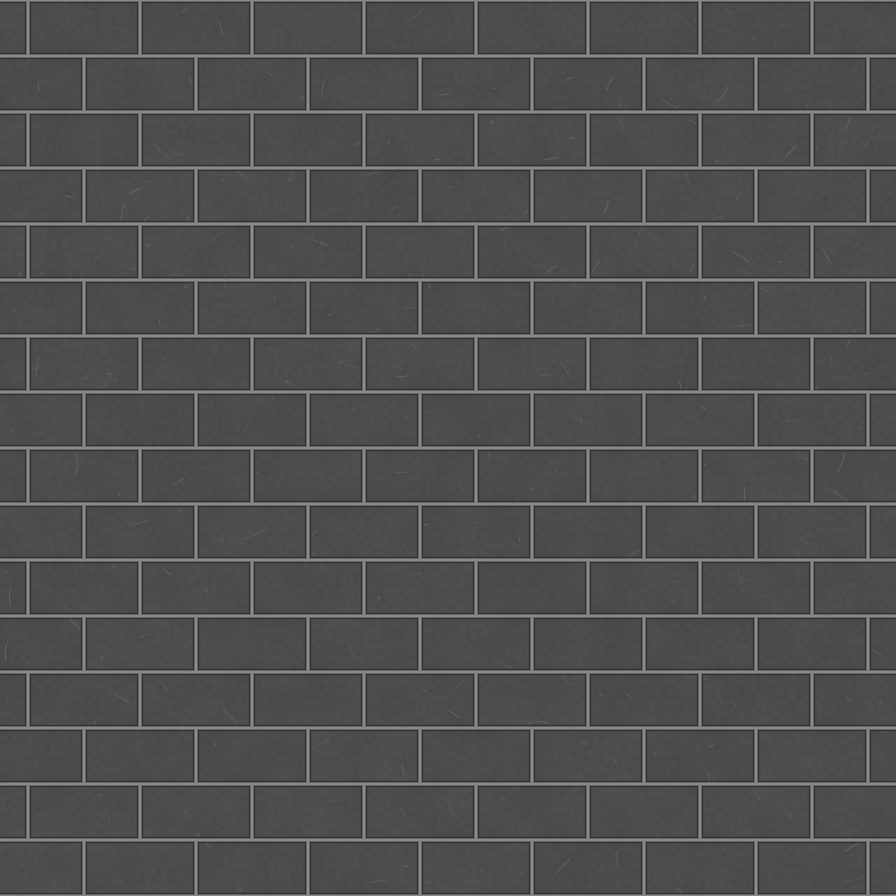
Give the GLSL for this texture, as a WebGL 1 fragment shader.

```glsl
precision highp float;
// Dark slate tiles in running bond, 8 across and 16 down, with thin pale grout
// and a shaded rim. Edge distances draw the joints; wrapped gradient noise
// mottles the faces and a wrapped cell grid scatters faint hair scratches.

uniform vec2 u_resolution;

const vec2 TILE_COUNT = vec2(8.0, 16.0);
const float JOINT_OFFSET = 0.75;        // first joint of the bottom row, in tiles
const float GROUT_HALF_WIDTH = 0.00175; // canvas units
const float RIM_WIDTH = 0.0018;
const vec3 FACE_COLOR = vec3(0.298);
const vec3 RIM_COLOR = vec3(0.195);
const vec3 GROUT_COLOR = vec3(0.545);
const float TILE_VARIATION = 0.008;
const float MOTTLE_STRENGTH = 0.014;
const float GRAIN_STRENGTH = 0.018;
const float SCRATCH_CELLS = 26.0;
const float SCRATCH_CHANCE = 0.5;
const float SCRATCH_HALF_WIDTH = 0.0006;
const float SCRATCH_STRENGTH = 0.085;

float hash(vec2 p) {
    vec3 q = fract(vec3(p.xyx) * 0.1031);
    q += dot(q, q.yzx + 33.33);
    return fract((q.x + q.y) * q.z);
}

// Dot product of a lattice point's random gradient with the offset from it
float gradientAt(vec2 cell, vec2 corner, vec2 f, float period) {
    float angle = 6.2832 * hash(mod(cell + corner, period) + period);
    return dot(vec2(cos(angle), sin(angle)), f - corner);
}

// Gradient noise that repeats after a whole number of cells
float tiledNoise(vec2 uv, float period) {
    vec2 p = uv * period;
    vec2 cell = floor(p);
    vec2 f = p - cell;
    vec2 blend = f * f * f * (f * (f * 6.0 - 15.0) + 10.0);
    float low = mix(gradientAt(cell, vec2(0.0, 0.0), f, period),
                    gradientAt(cell, vec2(1.0, 0.0), f, period), blend.x);
    float high = mix(gradientAt(cell, vec2(0.0, 1.0), f, period),
                     gradientAt(cell, vec2(1.0, 1.0), f, period), blend.x);
    return mix(low, high, blend.y);
}

// Short, slightly bowed strokes, at most one per wrapped cell
float scratches(vec2 uv, float pixel) {
    vec2 p = uv * SCRATCH_CELLS;
    vec2 home = floor(p);
    float total = 0.0;
    for (int j = -1; j <= 1; j++) {
        for (int i = -1; i <= 1; i++) {
            vec2 cell = home + vec2(float(i), float(j));
            vec2 id = mod(cell, SCRATCH_CELLS);
            float present = step(hash(id + 11.3), SCRATCH_CHANCE);
            vec2 center = cell + vec2(hash(id + 37.1), hash(id + 71.7));
            float angle = 6.2832 * hash(id + 103.9);
            float size = hash(id + 151.3);
            float halfLength = mix(0.03, 0.34, size * size * size);
            float bow = (hash(id + 193.7) - 0.5) * 1.2;

            vec2 d = p - center;
            vec2 along = vec2(cos(angle), sin(angle));
            float s = dot(d, along);
            float t = dot(d, vec2(-along.y, along.x)) - bow * s * s;
            float dist = length(vec2(max(abs(s) - halfLength, 0.0), t)) / SCRATCH_CELLS;
            float line = 1.0 - smoothstep(0.0, SCRATCH_HALF_WIDTH + pixel * 0.6, dist);
            total += present * line * mix(0.25, 1.0, hash(id + 229.9));
        }
    }
    return min(total, 1.0);
}

// Antialiased coverage of everything closer than the given limit
float coverage(float dist, float limit, float pixel) {
    return clamp((limit - dist) / pixel + 0.5, 0.0, 1.0);
}

void main() {
    vec2 uv = gl_FragCoord.xy / u_resolution;
    float pixel = 1.0 / min(u_resolution.x, u_resolution.y);

    // Running bond layout: every other row moves by half a tile
    vec2 grid = uv * TILE_COUNT;
    float row = floor(grid.y);
    grid.x -= JOINT_OFFSET - 0.5 * mod(row, 2.0);
    vec2 tileId = mod(floor(grid), TILE_COUNT);
    vec2 local = fract(grid);
    vec2 edge = min(local, 1.0 - local) / TILE_COUNT;
    float jointDistance = min(edge.x, edge.y);

    // Tile face with subtle tone, mottling, grain and wear
    float tone = (hash(tileId + 5.7) - 0.5) * TILE_VARIATION;
    tone += tiledNoise(uv, 24.0) * MOTTLE_STRENGTH;
    tone += tiledNoise(uv, 160.0) * GRAIN_STRENGTH;
    tone += scratches(uv, pixel) * SCRATCH_STRENGTH;
    vec3 color = FACE_COLOR + tone;

    // Shaded rim, then grout on top
    float rim = coverage(jointDistance, GROUT_HALF_WIDTH + RIM_WIDTH, pixel);
    float grout = coverage(jointDistance, GROUT_HALF_WIDTH, pixel);
    color = mix(color, RIM_COLOR, rim);
    color = mix(color, GROUT_COLOR, grout);

    gl_FragColor = vec4(color, 1.0);
}
```
